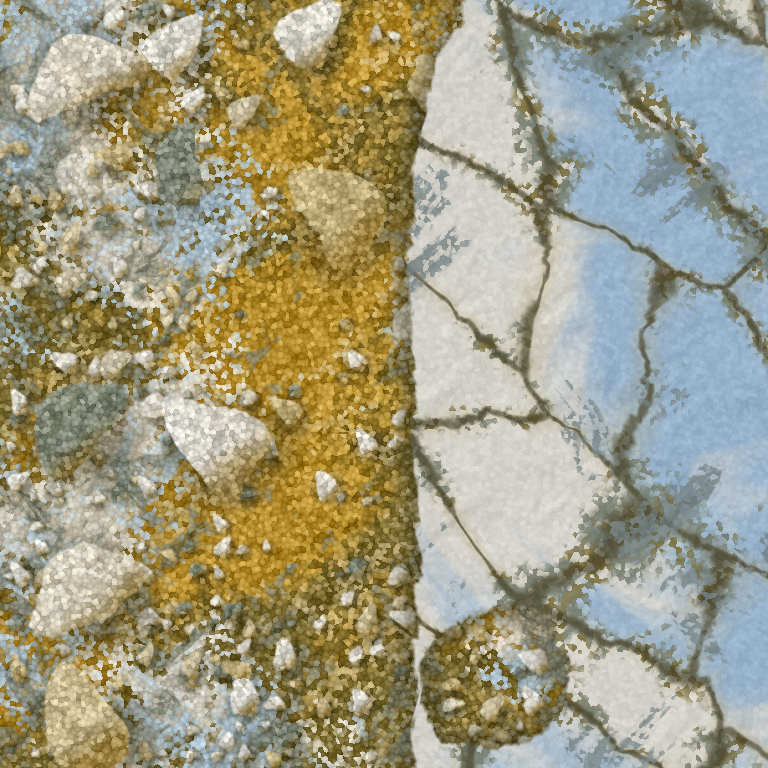
Write a three.js fragment shader that draws this texture.

```glsl
// Weathered ground: ochre sand, pale grit and pebbles on the left, cracked
// chalky slabs with blue stains on the right. Cellular noise makes grains,
// stones and slabs; layered sines make soft patches and wobbly outlines.
#define GRAIN_SCALE 150.0
#define GRAIN_CONTRAST 0.25
#define PATCH_SCALE 9.0
#define SLAB_SCALE vec2(3.0, 6.0)
#define ROCK_EDGE 0.545
#define CRACK_WIDTH 0.045
#define RELIEF 0.07
#define LIGHT vec2(-0.6, 0.8)

varying vec2 vUv;

const vec3 PALE = vec3(0.83, 0.82, 0.79);
const vec3 BLUE = vec3(0.59, 0.70, 0.80);
const vec3 OCHRE = vec3(0.71, 0.55, 0.17);
const vec3 OLIVE = vec3(0.49, 0.43, 0.21);
const vec3 TAN = vec3(0.73, 0.66, 0.47);
const vec3 SLATE = vec3(0.47, 0.50, 0.44);
const vec3 SHADOW = vec3(0.29, 0.27, 0.17);

float hash(vec2 p) {
  vec3 q = fract(p.xyx * 0.1031);
  q += dot(q, q.yzx + 33.33);
  return fract((q.x + q.y) * q.z);
}

vec2 hash2(vec2 p) { return vec2(hash(p), hash(p + 57.3)); }

// Layered, folded sines, roughly -1 to 1
float waves(vec2 p) {
  float sum = 0.0, amp = 0.5;
  for (int i = 0; i < 5; i++) {
    p += 0.6 * sin(p.yx * 1.3 + vec2(1.7, 4.1));
    sum += amp * sin(p.x + 1.5 * sin(p.y));
    p = mat2(1.5, 1.2, -1.2, 1.5) * p + 2.3;
    amp *= 0.58;
  }
  return sum;
}

vec2 wobble(vec2 p) { return vec2(waves(p), waves(p + 6.0)); }

// Cellular noise: nearest distance, gap to the second nearest, cell id
vec3 cells(vec2 p) {
  vec3 best = vec3(9.0, 9.0, 0.0);
  for (int i = 0; i < 9; i++) {
    vec2 cell = floor(p) + vec2(mod(float(i), 3.0), floor(float(i) / 3.0)) - 1.0;
    float d = length(p - cell - hash2(cell));
    if (d < best.x) best = vec3(d, best.x, hash(cell + 11.7));
    else best.y = min(best.y, d);
  }
  return vec3(best.x, best.y - best.x, best.z);
}

// Scattered rounded stones: coverage, light, id, shade around them
vec4 stones(vec2 p, float scale, float share) {
  p = p * scale + 0.09 * wobble(p * scale * 1.6);
  vec4 found = vec4(0.0);
  for (int i = 0; i < 9; i++) {
    vec2 cell = floor(p) + vec2(mod(float(i), 3.0), floor(float(i) / 3.0)) - 1.0;
    vec2 rnd = hash2(cell + 3.1 + scale);
    vec2 d = p - cell - 0.25 - 0.5 * rnd;
    float turn = 6.28 * rnd.y, radius = mix(0.2, 0.42, rnd.x);
    vec2 e = mat2(cos(turn), sin(turn), -sin(turn), cos(turn)) * d * vec2(0.85, 1.3);
    float dist = length(e) * (1.0 + 0.16 * sin(3.0 * atan(e.y, e.x + 0.0001) + turn));
    float present = step(hash(cell + scale), share);
    float cover = present * (1.0 - smoothstep(radius - 0.005 * scale, radius, dist));
    float shade = 1.0 - smoothstep(radius * 0.6, radius * 1.5, length(d + LIGHT * radius * 0.3));
    found.w = max(found.w, present * shade);
    if (cover > found.x) found.xyz = vec3(cover, dot(d, LIGHT) / radius, rnd.y);
  }
  return found;
}

// Sand with grit patches, then three sizes of stone
vec3 ground(vec2 p, float speck) {
  float across = (p.x - 0.43 + 0.03 * waves(p * 7.0)) / 0.12;
  float pool = exp(-across * across) * smoothstep(0.08, 0.4, p.y);
  float low = 1.0 - smoothstep(0.2, 0.5, p.y);
  float warm = waves(p * PATCH_SCALE) + 0.8 * pool + 0.5 * speck;
  vec3 color = mix(OLIVE, OCHRE, smoothstep(-0.4, 0.7, warm));
  color = mix(color, TAN, 0.6 * smoothstep(0.2, 0.7, waves(p * 21.0 + 4.0) + speck - 0.4 * pool));
  float grit = waves(p * PATCH_SCALE + 31.0) + 0.3 - 1.4 * pool - 0.4 * low + 0.8 * speck;
  vec3 gritColor = mix(PALE, BLUE, smoothstep(-0.4, 0.6, waves(p * 17.0 + 8.0) + speck));
  color = mix(color, gritColor, 0.85 * smoothstep(-0.1, 0.35, grit));
  float dirt = smoothstep(0.25, 0.7, waves(p * 38.0) + 0.7 * speck - 0.5 * pool);
  color = mix(color, mix(SLATE, SHADOW, 0.4), 0.75 * dirt);
  for (int i = 0; i < 3; i++) {
    vec4 stone = stones(p, 30.0 - 12.0 * float(i), 0.4 - 0.3 * pool + 0.1 * low);
    vec3 body = mix(mix(TAN, PALE, smoothstep(0.1, 0.6, stone.z)), SLATE, step(0.86, stone.z));
    body = mix(body, OCHRE * 0.8, 0.7 * smoothstep(0.1, 0.9, -stone.y)) + 0.06 * stone.y;
    color = mix(color, SHADOW, 0.5 * stone.w * (1.0 - stone.x));
    color = mix(color, body, 0.93 * stone.x);
  }
  return color;
}

// Diagonal slabs with stains, thin cracks and rubble in the joints
vec3 slabs(vec2 p, float speck) {
  vec2 diagonal = mat2(0.75, 0.66, -0.66, 0.75) * p;
  vec3 slab = cells(diagonal * SLAB_SCALE + 0.1 * wobble(p * 9.0) + 4.0);
  float gape = waves(p * 8.0 + 13.0);
  vec2 basin = (p - vec2(0.87, 0.62)) * vec2(4.5, 3.0);
  float stain = waves(p * 6.0 + 2.0) + 0.7 * slab.z + 0.75 * exp(-dot(basin, basin));
  vec3 color = mix(PALE, BLUE, smoothstep(0.3, 1.2, stain));
  color = mix(TAN, color, 0.7 + 0.3 * smoothstep(0.0, 0.2, slab.y));
  float rubble = 1.0 - smoothstep(0.0, 0.14, slab.y - 0.3 * gape + 0.05 + 0.2 * speck);
  vec3 chips = mix(OLIVE, PALE, step(0.0, speck));
  color = mix(color, mix(SLATE, chips, smoothstep(-0.2, 0.5, waves(p * 45.0))), 0.85 * rubble);
  float crack = 1.0 - smoothstep(0.2, 1.0, slab.y / (CRACK_WIDTH * (1.5 + gape)));
  color = mix(color, SHADOW, 0.7 * crack);
  float blotch = smoothstep(0.55, 0.8, waves(p * 15.0 + 20.0) + 0.5 * speck);
  return mix(color, mix(SLATE, BLUE * 0.7, 0.5), 0.8 * blotch);
}

void main() {
  vec3 grain = cells(vUv * GRAIN_SCALE);
  float speck = grain.z - 0.5;
  // Rock outline with a sandy hollow near the bottom
  vec2 q = vUv + 0.018 * wobble(vUv * 13.0);
  float edge = q.x - ROCK_EDGE - 0.06 * smoothstep(0.86, 0.98, vUv.y);
  edge = min(edge, length(q - vec2(0.64, 0.12)) - 0.09);
  float rock = smoothstep(-0.003, 0.004, edge);
  vec3 sand = ground(vUv, speck);
  sand = mix(sand, SHADOW, 0.55 * smoothstep(-0.035, 0.0, edge + 0.02 * speck));
  vec3 color = mix(sand, slabs(vUv, speck), rock);
  // Embossed strokes and grain
  float emboss = waves(vUv * 32.0) - waves(vUv * 32.0 + LIGHT * 0.25);
  color -= RELIEF * emboss * mix(1.0, 0.7, rock);
  color += GRAIN_CONTRAST * (speck + 0.27 - 0.6 * grain.x) * mix(1.0, 0.22, rock);
  gl_FragColor = vec4(clamp(color, 0.0, 1.0), 1.0);
}
```
